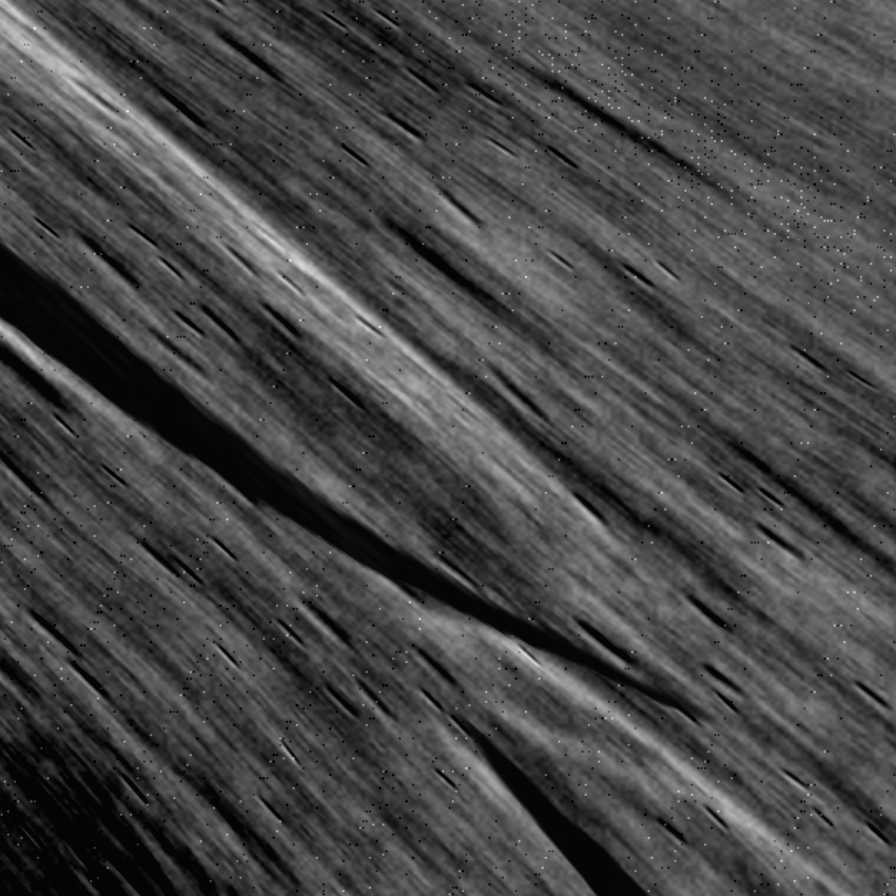
Give the GLSL for this texture, as a WebGL 2 fragment shader.

```glsl
#version 300 es
precision highp float;
// Grey fibrous rock: slanted grain, long bright ridges, black crevices and small slits.
#define ANGLE 0.68
#define BASE 0.285
#define GRAIN 1.0
#define FAN 0.25
#define SLIT_GRID vec2(8.0, 30.0)
#define SLIT_SHARE 0.34
#define SPECK_GRID 270.0
#define RIDGE_GAIN 0.21

uniform vec2 u_resolution;
out vec4 fragColor;

float hash(vec2 p) {
  return fract(sin(dot(p, vec2(127.1, 311.7))) * 43758.5453);
}

// Signed value noise, -1 to 1
float noise(vec2 p) {
  vec2 i = floor(p), f = fract(p);
  f = f * f * (3.0 - 2.0 * f);
  float low = mix(hash(i), hash(i + vec2(1, 0)), f.x);
  float high = mix(hash(i + vec2(0, 1)), hash(i + vec2(1, 1)), f.x);
  return 2.0 * mix(low, high, f.y) - 1.0;
}

// Soft elongated mark around a centre, tilted by a slope
float streak(vec2 p, vec2 centre, vec2 radius, float slope) {
  vec2 d = p - centre;
  d.y -= slope * d.x;
  d /= radius;
  return exp(-d.x * d.x * d.x * d.x - d.y * d.y);
}

// Layers of noise stretched along the grain
float fibres(vec2 p) {
  float sum = 0.11 * noise(p * vec2(2.5, 22.0));
  sum += 0.11 * noise(p * vec2(6.0, 62.0) + 17.0);
  sum += 0.09 * noise(p * vec2(14.0, 140.0) + 41.0);
  sum += 0.07 * noise(p * vec2(45.0, 260.0) + 73.0);
  return sum;
}

// Scattered lens-shaped slits: dark core with a light lower lip
float slits(vec2 p) {
  vec2 cell = floor(p * SLIT_GRID);
  float sum = 0.0;
  for (int j = -1; j <= 1; j++) {
    for (int i = -1; i <= 1; i++) {
      vec2 id = cell + vec2(i, j);
      float pick = hash(id + 5.3);
      if (pick > SLIT_SHARE) continue;
      vec2 centre = (id + vec2(hash(id + 1.7), hash(id + 9.1))) / SLIT_GRID;
      float size = mix(0.35, 1.0, pow(hash(id + 3.9), 2.0));
      vec2 radius = size * vec2(0.048, 0.0055);
      float slope = 0.12 * (hash(id + 6.4) - 0.5);
      sum -= 0.36 * streak(p, centre, radius, slope);
      sum += 0.20 * streak(p, centre - vec2(0.0, 1.9 * radius.y), radius, slope);
    }
  }
  return sum;
}

// Tiny round light and dark specks
float specks(vec2 uv, float density) {
  vec2 id = floor(uv * SPECK_GRID), f = fract(uv * SPECK_GRID) - 0.5;
  float dot1 = 1.0 - smoothstep(0.15, 0.6, length(f));
  float pick = hash(id + 23.0);
  return dot1 * (0.28 * step(1.0 - density, pick) - 0.2 * step(pick, density));
}

void main() {
  vec2 uv = gl_FragCoord.xy / u_resolution;
  float c = cos(ANGLE), k = sin(ANGLE);
  vec2 p = vec2(c * uv.x - k * uv.y, k * uv.x + c * uv.y);  // along, across
  float s = p.x;

  // Grain, fanning out from the main ridge
  vec2 flow = vec2(s, p.y - FAN * s * (p.y - 0.75));
  flow.y += 0.008 * noise(p * vec2(4.0, 9.0));
  float calm = smoothstep(1.02, 1.12, p.y);
  float fibre = fibres(flow) * GRAIN;
  float tone = BASE + fibre * mix(1.0, 0.65, calm) + 0.03 * calm;
  tone += 0.05 * noise(uv * 190.0) + slits(flow) * (1.0 - 0.8 * calm);
  float t = p.y + 0.025 * fibre;

  // Main ridge with a crisp upper edge
  float top = 0.765 - 0.035 * s - 0.16 * s * s * step(0.0, s);
  float band = smoothstep(top - 0.085, top - 0.035, t) * (1.0 - smoothstep(top - 0.005, top + 0.004, t));
  float fade = 1.0 - smoothstep(0.1, 0.56, s);
  tone += band * fade * (RIDGE_GAIN + 0.25 * fibre);
  tone += 0.14 * fade * exp(-pow((t - top + 0.008) / 0.006, 2.0));
  tone -= 0.07 * fade * exp(-pow((t - top - 0.022) / 0.016, 2.0));

  // Lower ridges, curling away from the crevice
  float curl = 0.59 - 0.07 * exp(-(max(s, 0.1) - 0.145) / 0.08);
  float ridge = exp(-pow((t - curl) / 0.009, 2.0)) + 0.4 * exp(-pow((t - curl + 0.015) / 0.018, 2.0));
  tone += 0.29 * ridge * smoothstep(0.12, 0.28, s);
  tone += 0.18 * streak(p, vec2(0.41, 0.537), vec2(0.17, 0.014), 0.27);
  tone += 0.22 * streak(p, vec2(0.42, 0.431), vec2(0.15, 0.009), -0.14);
  tone += 0.30 * streak(p, vec2(-0.36, 0.494), vec2(0.14, 0.009), 0.02);
  tone += 0.20 * streak(p, vec2(0.18, 0.862), vec2(0.08, 0.008), -0.05);

  // Dark furrows and the shaded lower-left corner
  tone -= 0.32 * streak(p, vec2(-0.33, 0.473), vec2(0.07, 0.008), 0.0);
  tone -= 0.30 * streak(p, vec2(0.0, 1.104), vec2(0.13, 0.006), 0.13);
  tone -= 0.32 * streak(p, vec2(-0.06, 0.858), vec2(0.10, 0.008), 0.02);
  tone -= 0.22 * streak(p, vec2(0.36, 0.908), vec2(0.22, 0.008), 0.02);
  tone -= 0.20 * streak(p, vec2(0.06, 0.235), vec2(0.20, 0.014), -0.08);
  tone -= 0.24 * (1.0 - smoothstep(0.06, 0.25, t + 0.2 * fibre));
  tone += specks(uv, 0.012 + 0.07 * streak(p, vec2(0.1, 1.15), vec2(0.32, 0.06), 0.1));

  // Black crevices, tapering along the grain
  float bend = max(s + 0.27, 0.0);
  float off = t - (0.536 + 0.2 * bend * bend);
  float wide = mix(0.034, 0.003, smoothstep(-0.55, 0.58, s));
  float gap = smoothstep(-wide - 0.003, -wide + 0.003, off) * (1.0 - smoothstep(wide - 0.003, wide + 0.012, off));
  gap *= 1.0 - smoothstep(0.43, 0.54, s);
  float wedge = abs(t - 0.466 + 0.16 * (s - 0.343)) - 0.07 * (s - 0.23);
  gap = max(gap, (1.0 - smoothstep(-0.003, 0.004, wedge)) * smoothstep(0.22, 0.32, s));
  tone = mix(tone, 0.02 + 0.25 * max(fibre - 0.06, 0.0), gap);

  fragColor = vec4(vec3(clamp(tone, 0.015, 0.95)), 1.0);
}
```
